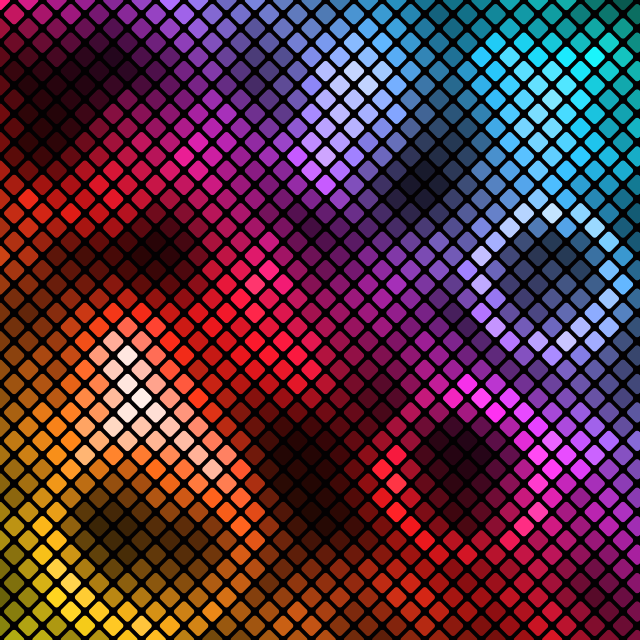
This background is drawn by a WebGL 1 fragment shader. Its source:

```glsl
precision highp float;
uniform vec2 u_resolution;

const vec2 HALF_STEPS = vec2(45.2, 45.0);  // half cell diagonals across and down
const float TILE_HALF = 0.40;              // half side of a tile, in cell pitches
const float TILE_ROUND = 0.15;             // corner radius, in cell pitches
const vec3 GROUT = vec3(0.012, 0.004, 0.008);
const float BASE_TONE = 0.56;
const float NOISE_SCALE = 7.5;
const float NOISE_AMOUNT = 0.55;
const float TILE_JITTER = 0.22;

float hash(vec2 p) {
  return fract(sin(dot(p, vec2(127.1, 311.7))) * 43758.55);
}

vec2 gradient(vec2 cell) {
  float angle = 6.2832 * hash(cell);
  return vec2(cos(angle), sin(angle));
}

float gradientNoise(vec2 p) {
  vec2 i = floor(p);
  vec2 f = p - i;
  vec2 u = f * f * f * (f * (f * 6.0 - 15.0) + 10.0);
  vec2 e = vec2(1.0, 0.0);
  float a = dot(gradient(i), f);
  float b = dot(gradient(i + e.xy), f - e.xy);
  float c = dot(gradient(i + e.yx), f - e.yx);
  float d = dot(gradient(i + e.xx), f - e.xx);
  return mix(mix(a, b, u.x), mix(c, d, u.x), u.y);
}

float glow(vec2 p, vec2 center, float radius) {
  vec2 d = (p - center) / radius;
  return exp(-dot(d, d));
}

// Dark hollow with a bright rim
float halo(vec2 p, vec2 center, float radius, float rim) {
  float d = length(p - center) / radius;
  return rim * exp(-22.0 * (d - 1.0) * (d - 1.0)) - 0.35 * exp(-2.5 * d * d);
}

// Brightness: 0 is black, 1 is the full colour, 2 is white
float toneAt(vec2 p) {
  float tone = BASE_TONE + NOISE_AMOUNT * gradientNoise(p * NOISE_SCALE);
  tone += halo(p, vec2(0.855, 0.565), 0.105, 0.95);
  tone += halo(p, vec2(0.73, 0.26), 0.12, 0.5);
  tone += halo(p, vec2(0.23, 0.17), 0.155, 0.45);
  tone += halo(p, vec2(0.12, 0.87), 0.20, 0.3);
  tone += 1.1 * glow(p, vec2(0.20, 0.43), 0.075);
  tone += 0.7 * glow(p, vec2(0.26, 0.30), 0.11);
  tone += 0.55 * glow(p, vec2(0.43, 0.52), 0.11);
  tone += 1.0 * glow(p, vec2(0.54, 0.87), 0.08);
  tone += 0.9 * glow(p, vec2(0.50, 0.75), 0.06);
  tone += 0.75 * glow(p, vec2(0.84, 0.85), 0.11);
  tone += 0.6 * glow(p, vec2(0.90, 0.30), 0.06);
  tone -= 0.4 * glow(p, vec2(0.67, 0.73), 0.08);
  tone -= 0.3 * glow(p, vec2(0.53, 0.60), 0.10);
  tone -= 0.35 * glow(p, vec2(0.48, 0.24), 0.14);
  tone -= 0.3 * glow(p, vec2(0.29, 0.62), 0.09);
  return clamp(tone, 0.15, 2.0);
}

vec3 hueColor(float degrees) {
  vec3 k = mod(degrees / 60.0 + vec3(0.0, 4.0, 2.0), 6.0);
  return clamp(abs(k - 3.0) - 1.0, 0.0, 1.0);
}

// Yellow at the lower left, through red, pink and violet, to cyan
vec3 spectrum(vec2 p) {
  float s = p.x + p.y;
  float hue = 60.0 - 75.0 * s - 100.0 * smoothstep(0.85, 1.6, s);
  float fade = (s - 1.38) / 0.2;
  float saturation = 0.9 - 0.45 * exp(-fade * fade);
  return mix(vec3(1.0), hueColor(hue), saturation);
}

void main() {
  float side = min(u_resolution.x, u_resolution.y);
  vec2 uv = gl_FragCoord.xy / side;

  // Lattice turned by 45 degrees, counted from the top left
  vec2 q = vec2(uv.x, 1.0 - uv.y) * HALF_STEPS;
  vec2 lattice = 0.5 * vec2(q.x + q.y, q.x - q.y);
  vec2 cell = floor(lattice + 0.5);
  vec2 center = vec2(cell.x + cell.y, cell.x - cell.y) / HALF_STEPS;
  center.y = 1.0 - center.y;

  // One flat colour per tile
  float tone = toneAt(center) * (1.0 + TILE_JITTER * (hash(cell + 17.0) - 0.5));
  vec3 color = spectrum(center) * min(tone, 1.0);
  color = mix(color, vec3(1.0), clamp(tone - 1.0, 0.0, 1.0));

  // Rounded tile
  vec2 corner = abs(lattice - cell) - TILE_HALF + TILE_ROUND;
  float dist = length(max(corner, 0.0)) + min(max(corner.x, corner.y), 0.0) - TILE_ROUND;
  float pixel = 0.7071 * HALF_STEPS.y / side;
  float cover = 1.0 - smoothstep(-0.6 * pixel, 0.6 * pixel, dist);

  gl_FragColor = vec4(mix(GROUT, color, cover), 1.0);
}
```
